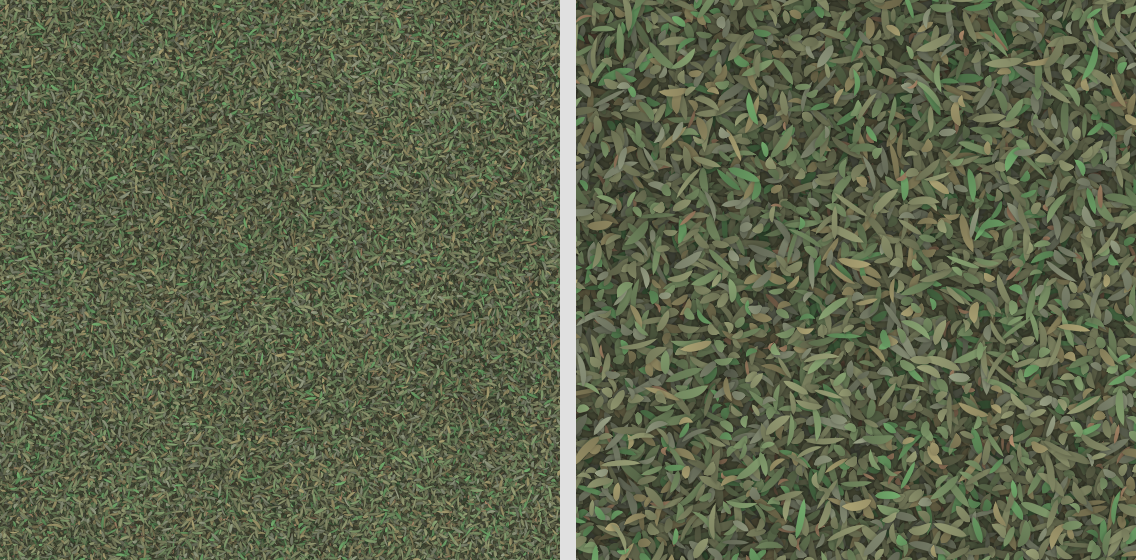
Left: the whole. Right: its middle third, enlarged.
Write a WebGL 2 fragment shader that draws this texture.

```glsl
#version 300 es
precision highp float;

uniform vec2 u_resolution;
out vec4 fragColor;

// Layout, in canvas units
const int LAYERS = 12;
const float CELL = 0.0135;
const vec2 HALF_LENGTH = vec2(0.0038, 0.0122);
const vec2 HALF_WIDTH = vec2(0.0013, 0.0027);
const float MAX_BEND = 0.0022;

// Shading
const float DEEP_LEVEL = 0.25;
const float TOP_LEVEL = 0.53;
const float DEPTH_CURVE = 2.0;
const float LEVEL_JITTER = 0.24;
const float SHADOW = 0.10;
const float SHADOW_REACH = 0.0022;
const float PATCH_CONTRAST = 0.12;

// Tints, relative to the level of a blade
const vec3 SOIL = vec3(0.24, 0.25, 0.18);
const vec3 OLIVE = vec3(0.96, 1.00, 0.74);
const vec3 GREEN = vec3(0.86, 1.03, 0.72);
const vec3 GREY = vec3(0.95, 1.00, 0.83);
const vec3 VIVID = vec3(0.74, 1.10, 0.70);
const vec3 STRAW = vec3(1.10, 1.04, 0.74);
const vec3 BROWN = vec3(1.10, 0.88, 0.68);

const float TAU = 6.28319;

// Integer hash giving three values from 0 to 1
vec3 hash3(ivec3 key) {
    uvec3 v = uvec3(key) * 1664525u + 1013904223u;
    v.x += v.y * v.z;
    v.y += v.z * v.x;
    v.z += v.x * v.y;
    v ^= v >> 16u;
    v.x += v.y * v.z;
    v.y += v.z * v.x;
    v.z += v.x * v.y;
    return vec3(v >> 8u) / 16777216.0;
}

float valueNoise(vec2 p, int seed) {
    ivec2 i = ivec2(floor(p));
    vec2 f = fract(p);
    f = f * f * (3.0 - 2.0 * f);
    float a = hash3(ivec3(i, seed)).x;
    float b = hash3(ivec3(i + ivec2(1, 0), seed)).x;
    float c = hash3(ivec3(i + ivec2(0, 1), seed)).x;
    float d = hash3(ivec3(i + ivec2(1, 1), seed)).x;
    return mix(mix(a, b, f.x), mix(c, d, f.x), f.y);
}

vec3 bladeTint(float pick, float height) {
    vec3 tint = mix(OLIVE, GREEN, step(0.36, pick) * (0.4 + 0.6 * height));
    tint = mix(tint, GREY, step(0.62, pick));
    tint = mix(tint, STRAW, step(0.78, pick));
    tint = mix(tint, VIVID, step(0.88, pick));
    return mix(tint, BROWN, step(0.96, pick));
}

// Approximate distance to a bent, tapered blade; along runs from -1 to 1
float bladeDistance(vec2 p, vec2 halfSize, float bend, out float along) {
    along = p.x / halfSize.x;
    float t2 = along * along;
    float taper = 1.0 - t2 * mix(t2, 1.0, 0.35 + 0.3 * clamp(along, -1.0, 1.0));
    return abs(p.y + bend * (t2 - 0.4)) - halfSize.y * taper;
}

// Lay one sheet of scattered blades over the colour below
vec3 layBlades(vec3 color, vec2 uv, int layer, float pixel) {
    float height = float(layer) / float(LAYERS - 1);
    float level = mix(DEEP_LEVEL, TOP_LEVEL, pow(height, DEPTH_CURVE));
    vec2 grid = uv / CELL + hash3(ivec3(layer, 7, 91)).xy * 37.0;
    ivec2 base = ivec2(floor(grid));
    for (int y = -1; y <= 1; y++) {
        for (int x = -1; x <= 1; x++) {
            ivec2 id = base + ivec2(x, y);
            vec3 place = hash3(ivec3(id, layer));
            vec3 form = hash3(ivec3(id, layer + 100));
            vec3 look = hash3(ivec3(id, layer + 200));

            vec2 p = (grid - vec2(id) - place.xy) * CELL;
            float angle = place.z * TAU;
            vec2 dir = vec2(cos(angle), sin(angle));
            p = vec2(dot(p, dir), dot(p, vec2(-dir.y, dir.x)));

            vec2 halfSize = vec2(mix(HALF_LENGTH.x, HALF_LENGTH.y, form.x * form.x),
                                 mix(HALF_WIDTH.x, HALF_WIDTH.y, form.y));
            halfSize *= 1.0 - 0.4 * step(0.96, look.x);
            float along;
            float d = bladeDistance(p, halfSize, (form.z - 0.5) * 2.0 * MAX_BEND, along);

            float shade = level * (1.0 + LEVEL_JITTER * (look.y - 0.5));
            shade *= 1.0 + 0.06 * clamp(along, -1.0, 1.0);
            color *= 1.0 - SHADOW * smoothstep(SHADOW_REACH, 0.0, d);
            color = mix(color, shade * bladeTint(look.x, height),
                        smoothstep(0.7, -0.7, d / pixel));
        }
    }
    return color;
}

void main() {
    float side = min(u_resolution.x, u_resolution.y);
    vec2 uv = gl_FragCoord.xy / side;
    vec3 color = SOIL;
    for (int layer = 0; layer < LAYERS; layer++) {
        color = layBlades(color, uv, layer, 1.0 / side);
    }
    // Broad and medium patches of light
    float patches = 0.5 * valueNoise(uv * 7.0, 301) + 0.5 * valueNoise(uv * 32.0, 302);
    color *= 1.0 + PATCH_CONTRAST * (patches - 0.5);
    fragColor = vec4(color, 1.0);
}
```
